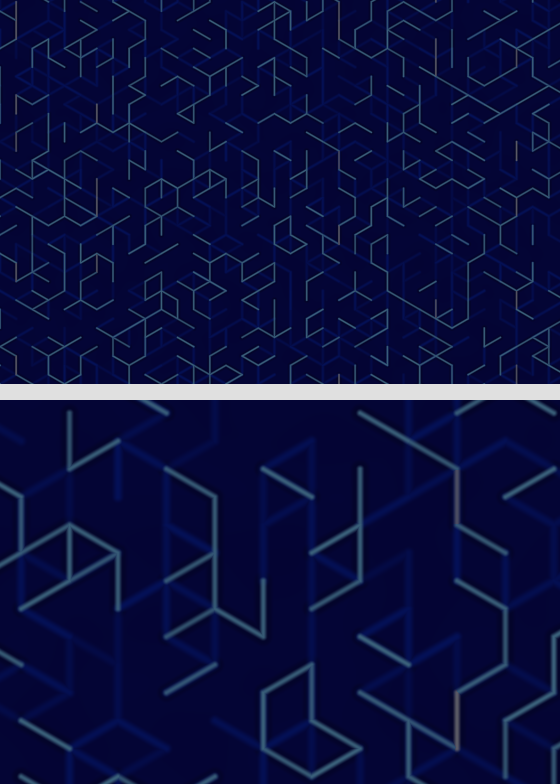
Top: the whole. Bottom: its middle third, enlarged.
This pattern is drawn by a WebGL 2 fragment shader. Its source:

```glsl
#version 300 es
precision highp float;
// Broken honeycomb circuitry: thin teal and faint blue strokes on navy.
// Each edge of a triangular lattice is kept or dropped by a hash, and
// gradient noise picks which hexagon grid the strokes favour in each region.

uniform vec2 u_resolution;
out vec4 fragColor;

float hash(vec3 p) {
    p = fract(p * vec3(0.1031, 0.1030, 0.0973));
    p += dot(p, p.yzx + 33.33);
    return fract((p.x + p.y) * p.z);
}

vec2 gradient(vec2 cell) {
    float angle = 6.2832 * hash(vec3(cell, 7.0));
    return vec2(cos(angle), sin(angle));
}

float gradientNoise(vec2 p) {
    vec2 i = floor(p), f = p - i;
    vec2 w = f * f * f * (f * (f * 6.0 - 15.0) + 10.0);
    float a = dot(gradient(i), f);
    float b = dot(gradient(i + vec2(1, 0)), f - vec2(1, 0));
    float c = dot(gradient(i + vec2(0, 1)), f - vec2(0, 1));
    float d = dot(gradient(i + 1.0), f - 1.0);
    return mix(mix(a, b, w.x), mix(c, d, w.x), w.y);
}

float segmentDistance(vec2 p, vec2 a, vec2 b) {
    vec2 pa = p - a, ba = b - a;
    return length(pa - ba * clamp(dot(pa, ba) / dot(ba, ba), 0.0, 1.0));
}

// Skewed lattice coordinates to the plane, with edges of length one
vec2 latticePoint(vec2 v) {
    return vec2(0.866 * v.x, v.y + 0.5 * v.x);
}

// True when the edge avoids the hexagon centres of honeycomb number grid
bool onHoneycomb(vec2 a, vec2 b, float grid) {
    return mod(a.x - a.y, 3.0) != grid && mod(b.x - b.y, 3.0) != grid;
}

float stroke(float d, float radius) {
    return 1.0 - smoothstep(0.0, radius, d);
}

void main() {
    float edgesPerHeight = 20.6;
    vec2 p = gl_FragCoord.xy / u_resolution.y * edgesPerHeight;
    float pixel = edgesPerHeight / u_resolution.y;
    float brightRadius = max(0.088, 1.3 * pixel);
    float faintRadius = max(0.13, 1.5 * pixel);

    float u = p.x / 0.866;
    vec2 cell = floor(vec2(u, p.y - 0.5 * u));

    float bright = 0.0, faint = 0.0, halo = 0.0;
    vec3 brightColor = vec3(0.23, 0.38, 0.48);

    // Three edges start at each nearby lattice vertex
    for (int n = 0; n < 48; n++) {
        int direction = n % 3;
        vec2 a = cell + vec2((n / 3) % 4, n / 12) - 1.0;
        vec2 b = a + (direction == 0 ? vec2(1, 0) : direction == 1 ? vec2(0, 1) : vec2(1, -1));
        vec2 start = latticePoint(a), end = latticePoint(b);
        float d = segmentDistance(p, start, end);
        if (d > 0.3) continue;

        // Regional choice of honeycomb, then a random choice per edge
        vec2 middle = 0.5 * (start + end);
        float grid = mod(floor(gradientNoise(middle * 0.17) * 5.0 + 0.5), 3.0);
        float faintGrid = mod(grid + 1.0, 3.0);
        vec3 key = vec3(a, float(direction) * 17.0 + 3.0);
        bool isBright = hash(key) < (onHoneycomb(a, b, grid) ? 0.50 : 0.10);
        bool vertical = direction == 1;
        float faintChance = onHoneycomb(a, b, faintGrid) ? 0.55 : 0.20;
        if (vertical && hash(vec3(a.x, 5.0, 91.0)) < 0.15) faintChance = 0.85;
        bool isFaint = hash(key + 40.0) < faintChance;

        if (isBright) {
            float ink = stroke(d, brightRadius) * mix(0.8, 1.0, hash(key + 80.0));
            if (ink > bright) {
                // A few columns carry green or sandy uprights
                float tint = vertical ? hash(vec3(a.x, 11.0, 23.0)) : 0.5;
                brightColor = tint < 0.12 ? vec3(0.05, 0.42, 0.38)
                            : tint > 0.92 ? vec3(0.36, 0.36, 0.40)
                            : vec3(0.23, 0.38, 0.48);
            }
            bright = max(bright, ink);
            halo = max(halo, 1.0 - smoothstep(0.10, 0.20, d));
        }
        if (isFaint) {
            faint = max(faint, stroke(d, faintRadius) * mix(0.45, 1.0, hash(key + 120.0)));
        }
    }

    // Navy ground, dark rims beside the bright strokes, then the strokes
    vec3 color = vec3(0.017, 0.018, 0.207) + vec3(0.0, 0.003, 0.012) * gradientNoise(p * 0.6);
    color = mix(color, vec3(0.012, 0.016, 0.155), 0.8 * halo);
    color = mix(color, vec3(0.015, 0.065, 0.34), faint);
    color = mix(color, brightColor, bright);
    fragColor = vec4(color, 1.0);
}
```
